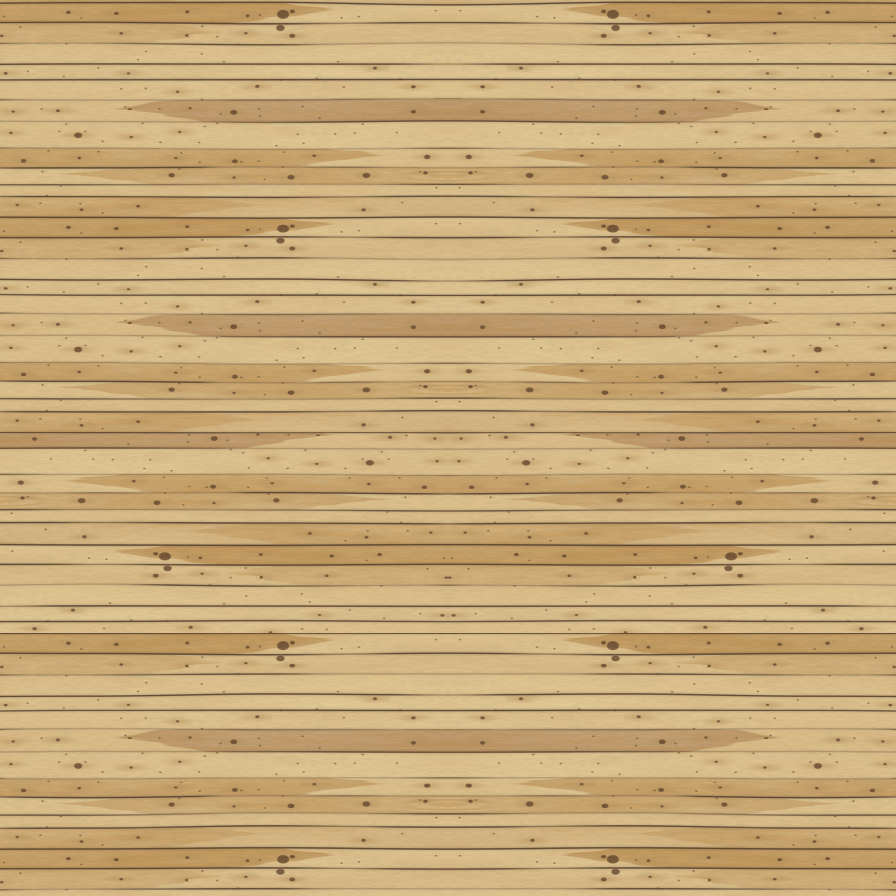
Reproduce this texture procedurally as a WebGL 2 fragment shader.

```glsl
#version 300 es
precision highp float;
// Weathered pine boards in thin horizontal rows, mirrored left to right.
uniform vec2 u_resolution;
out vec4 outColor;

const int BOARDS = 11;
const float PERIOD = 0.2396;      // height of one group of boards
const float SHIFT_TOP = 0.483;    // the band between these is moved half a width
const float SHIFT_END = 0.707;
const vec3 PALE = vec3(0.865, 0.768, 0.570);
const vec3 HONEY = vec3(0.820, 0.700, 0.500);
const vec3 TAN = vec3(0.755, 0.605, 0.385);
const vec3 KNOT = vec3(0.36, 0.25, 0.16);
const vec3 SEAM = vec3(0.34, 0.25, 0.18);

// Board edges within a group, from the top down
const float EDGES[12] = float[12](0.0, 0.092, 0.190, 0.288, 0.359, 0.446,
                                  0.549, 0.674, 0.761, 0.842, 0.902, 1.0);
// Tone near the axis, tone far from it, distance where the tone changes
const vec3 TONES[BOARDS] = vec3[BOARDS](
  vec3(0.22, 0.95, 0.135), vec3(0.30, 0.60, 0.25), vec3(0.15, 0.30, 0.30),
  vec3(0.12, 0.20, 0.20), vec3(0.20, 0.30, 0.30), vec3(0.90, 0.35, 0.365),
  vec3(0.08, 0.25, 0.15), vec3(0.20, 0.90, 0.077), vec3(0.78, 0.22, 0.420),
  vec3(0.18, 0.32, 0.20), vec3(0.50, 0.75, 0.22));

float hash(vec2 p) {
  vec3 q = fract(vec3(p.xyx) * 0.1031);
  q += dot(q, q.yzx + 33.33);
  return fract((q.x + q.y) * q.z);
}

float noise(vec2 p) {
  vec2 i = floor(p), f = fract(p);
  f = f * f * (3.0 - 2.0 * f);
  return mix(mix(hash(i), hash(i + vec2(1, 0)), f.x),
             mix(hash(i + vec2(0, 1)), hash(i + vec2(1, 1)), f.x), f.y);
}

float fbm(vec2 p) {
  float sum = 0.0, gain = 0.5;
  for (int i = 0; i < 4; i++) {
    sum += gain * noise(p);
    p = p * 2.03 + 17.0;
    gain *= 0.5;
  }
  return sum / 0.9375;
}

// Soft-edged ellipse, wider than tall
float spot(vec2 d, float radius, float blur) {
  float r = length(d * vec2(0.75, 1.1));
  return 1.0 - smoothstep(max(radius - blur, 0.0), radius + blur, r);
}

vec3 woodColor(float tone) {
  vec3 c = mix(PALE, HONEY, clamp(tone * 2.0, 0.0, 1.0));
  return mix(c, TAN, clamp(tone * 2.0 - 1.0, 0.0, 1.25));
}

// Knots scattered along one board: x is the dark core, y the stained halo
vec2 knots(float along, float across, float board, float chance, float blur) {
  float width = 0.065;
  float cell = floor(along / width);
  vec2 id = vec2(cell + 3.0, board * 7.0 + 5.0);
  vec2 center = vec2((cell + 0.25 + 0.5 * hash(id)) * width, 0.008 * (hash(id + 31.0) - 0.5));
  vec2 d = vec2(along, across) - center;
  float present = step(hash(id + 57.0), chance);
  float radius = mix(0.0013, 0.0036, pow(hash(id + 83.0), 2.0));
  return present * vec2(spot(d, radius, blur), spot(d * vec2(0.35, 1.0), 0.003, 0.004));
}

// Tiny nail holes on a jittered grid
float nailHoles(vec2 p, float blur) {
  vec2 size = vec2(0.022, 0.010);
  vec2 id = floor(p / size);
  vec2 jitter = 0.25 + 0.5 * vec2(hash(id + 11.0), hash(id + 43.0));
  return step(0.86, hash(id + 71.0)) * spot(p - (id + jitter) * size, 0.0009, blur);
}

void main() {
  vec2 uv = gl_FragCoord.xy / u_resolution;
  float pixel = 1.0 / min(u_resolution.x, u_resolution.y);
  float mirror = abs(uv.x - 0.5);
  float y = 1.0 - uv.y;
  y += 0.0035 * (noise(vec2(mirror * 5.0, y * 26.0)) - 0.5);

  // Repeat the group, with one band moved by half a width
  bool shifted = y > SHIFT_TOP && y < SHIFT_END;
  float m = shifted ? 0.5 - mirror : mirror;
  float jump = shifted ? 1.522 : (y >= SHIFT_END ? 1.935 : 0.0);
  float group = y / PERIOD - 0.0163 - jump;
  float phase = fract(group);

  int board = 0;
  for (int i = 1; i < BOARDS; i++) if (phase >= EDGES[i]) board = i;
  float id = float(board);
  float top = EDGES[board], bottom = EDGES[board + 1];
  float across = (phase - 0.5 * (top + bottom)) * PERIOD;
  float local = 2.0 * (phase - top) / (bottom - top) - 1.0;

  // Pointed change of tone along the board
  vec3 tones = TONES[board];
  float point = sign(tones.y - tones.x) * 0.075 * abs(local + 0.3);
  float wobble = 0.03 * (noise(vec2(m * 30.0, phase * 90.0)) - 0.5);
  float outer = smoothstep(-0.008, 0.008, m - tones.z - point + wobble);
  float tone = mix(tones.x, tones.y, outer);

  // Long grain, broad patches, and oval rings at the axis of one board
  float grain = fbm(vec2(m * 14.0, phase * 85.0) + id * 13.0) - 0.5;
  float patches = fbm(vec2(m * 7.0, phase * 12.0 + id * 5.0)) - 0.5;
  float fine = noise(vec2(m * 160.0, phase * 190.0)) - 0.5;
  float rings = sin(length(vec2(m * 0.10, across)) * 1500.0);
  rings *= board == 8 ? 1.0 - smoothstep(0.02, 0.08, m) : 0.0;
  vec3 color = woodColor(tone + 0.45 * grain + 0.5 * patches + 0.15 * rings);
  color *= 1.0 + 0.06 * grain + 0.045 * fine;
  color = mix(color, color * vec3(0.96, 0.95, 1.0), board == 5 ? 1.0 - outer : 0.0);

  // Knots and nail holes
  float blur = 0.8 * pixel;
  vec2 knot = knots(m, across, id, 0.22 + 0.55 * tone, blur);
  float bigKnots = max(spot(vec2(m - 0.184, (phase - 0.052) * PERIOD), 0.0050, blur),
                       spot(vec2(m - 0.187, (phase - 0.110) * PERIOD), 0.0035, blur));
  color = mix(color, TAN * 0.92, 0.45 * knot.y);
  color = mix(color, KNOT, 0.75 * max(knot.x, bigKnots));
  color = mix(color, KNOT, 0.6 * nailHoles(vec2(m, phase * PERIOD), blur));

  // Seams: thin dark gaps of uneven strength with a soft shadow
  float gap = min(min(phase - top, bottom - phase) * PERIOD, abs(y - SHIFT_TOP));
  float edge = phase - top < bottom - phase ? id : mod(id + 1.0, float(BOARDS));
  float strength = mix(0.30, 1.0, smoothstep(0.25, 0.7, noise(vec2(m * 9.0, edge * 4.0 + 2.0))));
  float line = 1.0 - smoothstep(0.0, 0.0008 + 0.7 * pixel, gap);
  color *= 1.0 - 0.10 * strength * (1.0 - smoothstep(0.0, 0.004, gap));
  color = mix(color, SEAM, 0.9 * strength * line);

  outColor = vec4(color, 1.0);
}
```
